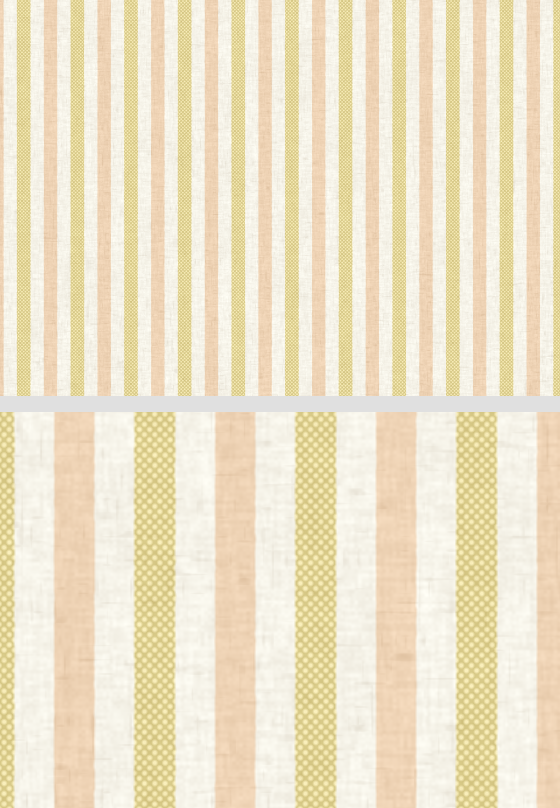
Top, the full canvas; bottom, a detail of the centre.
A WebGL 1 fragment shader for this pattern:

```glsl
precision highp float;
// Linen cloth with vertical stripes: olive bands of staggered cream dots alternate
// with plain peach bands on off-white. Bands are folded distances, dots a diagonal
// lattice, and the cloth is stretched value noise for threads, slubs and fading.

uniform vec2 u_resolution;

#define REPEATS 10.44          // stripe pairs across the canvas
#define PHASE 0.442            // centre of the first olive band, in repeats
#define OLIVE_WIDTH 0.255      // band widths, in repeats
#define PEACH_WIDTH 0.250
#define DOTS_ACROSS 4.0        // dot pitches in one olive band
#define DOT_RADIUS 0.235       // in dot pitches
#define WEAVE 0.045            // strength of the thread texture
#define LINEN vec3(0.965, 0.955, 0.915)
#define OLIVE vec3(0.842, 0.785, 0.525)
#define PEACH vec3(0.935, 0.828, 0.710)
#define CREAM vec3(0.970, 0.925, 0.720)

float hash(vec2 p) {
  vec3 q = fract(vec3(p.xyx) * 0.1031);
  q += dot(q, q.yzx + 33.33);
  return fract((q.x + q.y) * q.z);
}

float valueNoise(vec2 p) {
  vec2 cell = floor(p);
  vec2 f = fract(p);
  f = f * f * (3.0 - 2.0 * f);
  float low = mix(hash(cell), hash(cell + vec2(1.0, 0.0)), f.x);
  float high = mix(hash(cell + vec2(0.0, 1.0)), hash(cell + 1.0), f.x);
  return mix(low, high, f.y);
}

// Coverage of a shape from its signed distance, smoothed over one pixel.
float coverage(float dist, float pixel) {
  return clamp(0.5 - dist / pixel, 0.0, 1.0);
}

// Distance to the nearest band of a given centre and width, repeating every unit.
float bandDistance(float x, float centre, float width) {
  return abs(fract(x - centre + 0.5) - 0.5) - 0.5 * width;
}

// Distance to the nearest dot of a square lattice with a second one at cell centres.
float dotDistance(vec2 p) {
  vec2 corner = fract(p + 0.5) - 0.5;
  vec2 centre = fract(p) - 0.5;
  return min(length(corner), length(centre)) - DOT_RADIUS;
}

// Signed brightness change from crossing threads and broad uneven patches.
float weave(vec2 p) {
  float weft = valueNoise(p * vec2(9.0, 42.0) + 17.0);
  float warp = valueNoise(p * vec2(42.0, 8.0) + 71.0);
  float grain = valueNoise(p * 46.0 + 131.0);
  float patches = valueNoise(p * vec2(3.0, 1.7) + 211.0);
  return 0.8 * weft + 0.7 * warp + 0.6 * grain + 0.3 * patches - 1.2;
}

// Sparse dark slubs lying along either thread direction.
float slubs(vec2 p) {
  float across = valueNoise(p * vec2(7.0, 34.0) + 307.0);
  float along = valueNoise(p * vec2(34.0, 6.0) + 401.0);
  return smoothstep(0.80, 1.0, max(across, along));
}

void main() {
  // One unit is one stripe repeat in both directions.
  float pixel = REPEATS / u_resolution.x;
  vec2 p = gl_FragCoord.xy * pixel;

  // Printed bands with slightly uneven edges.
  float wobble = 0.006 * (valueNoise(p * vec2(2.0, 22.0) + 503.0) - 0.5);
  float edge = max(pixel, 0.016);
  float olive = coverage(bandDistance(p.x, PHASE, OLIVE_WIDTH) + wobble, edge);
  float peach = coverage(bandDistance(p.x, PHASE + 0.5, PEACH_WIDTH) + wobble, edge);

  // Dots are measured from each olive band's centre, so all bands agree.
  float pitch = OLIVE_WIDTH / DOTS_ACROSS;
  vec2 local = vec2(fract(p.x - PHASE + 0.5) - 0.5, p.y);
  float dots = coverage(dotDistance(local / pitch), max(pixel, 0.014) / pitch);

  vec3 color = mix(LINEN, PEACH, peach);
  color = mix(color, mix(OLIVE, CREAM, dots), olive);

  // Cloth texture, weaker under the olive print and with warm shadows.
  float strength = WEAVE * mix(1.0, 0.6, olive);
  vec3 tint = vec3(0.85, 1.0, 1.15);
  color += strength * tint * weave(p);
  color -= 0.8 * strength * tint * slubs(p);

  gl_FragColor = vec4(clamp(color, 0.0, 1.0), 1.0);
}
```
